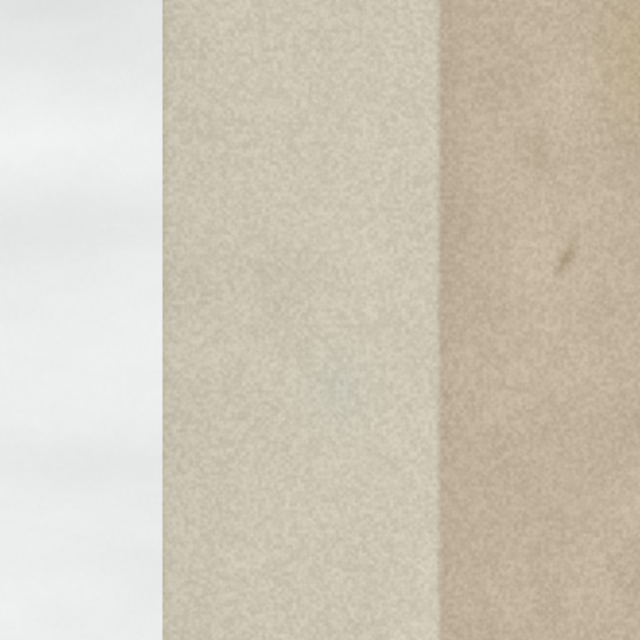
Write a three.js fragment shader that draws this texture.

```glsl
// Three upright bands: a cloudy white strip, a grainy beige panel and a darker
// tan panel past a soft fold. Value noise gives the grain and mottling;
// gaussian blobs place the broad shades and the small stains.

varying vec2 vUv;

const float WHITE_EDGE = 0.254;
const float FOLD = 0.686;
const float EDGE_SOFT = 0.0016;
const float FOLD_SOFT = 0.008;
const float GRAIN_SCALE = 165.0;
const float GRAIN_AMOUNT = 0.10;
const float MOTTLE_AMOUNT = 0.035;
const vec3 WHITE = vec3(0.922, 0.927, 0.927);
const vec3 BEIGE = vec3(0.800, 0.770, 0.703);
const vec3 TAN = vec3(0.752, 0.698, 0.616);
const vec3 STAIN = vec3(0.09, 0.10, 0.12);

float hash(vec2 p) {
  vec3 q = fract(vec3(p.xyx) * 0.1031);
  q += dot(q, q.yzx + 33.33);
  return fract((q.x + q.y) * q.z);
}

float noise(vec2 p) {
  vec2 i = floor(p);
  vec2 f = fract(p);
  f = f * f * (3.0 - 2.0 * f);
  return mix(mix(hash(i), hash(i + vec2(1.0, 0.0)), f.x),
             mix(hash(i + vec2(0.0, 1.0)), hash(i + 1.0), f.x), f.y);
}

// Layered noise centred on zero
float fbm(vec2 p) {
  float sum = 0.0;
  float weight = 0.5;
  for (int i = 0; i < 4; i++) {
    sum += weight * (noise(p) - 0.5);
    p = mat2(0.8, 0.6, -0.6, 0.8) * p * 2.0 + 17.3;
    weight *= 0.5;
  }
  return sum;
}

float blob(vec2 p, vec2 centre, vec2 radius) {
  vec2 d = (p - centre) / radius;
  return exp(-dot(d, d));
}

// Fine grain from two rotated noise layers
float grain(vec2 p) {
  vec2 q = mat2(0.8, 0.6, -0.6, 0.8) * p;
  return 0.6 * noise(p * GRAIN_SCALE) + 0.4 * noise(q * GRAIN_SCALE * 1.4 + 41.0) - 0.5;
}

vec3 whiteStrip(vec2 p) {
  float shade = 0.012 * fbm(p * vec2(12.0, 25.0)) + 0.05 * fbm(p * vec2(4.0, 9.0) + 5.0);
  shade -= 0.045 * blob(p, vec2(0.06, 1.0), vec2(0.20, 0.09));
  shade -= 0.030 * blob(p, vec2(0.05, 0.63), vec2(0.22, 0.08));
  shade -= 0.018 * blob(p, vec2(0.10, 0.27), vec2(0.20, 0.06));
  shade += 0.014 * blob(p, vec2(0.12, 0.78), vec2(0.20, 0.08));
  shade += 0.016 * blob(p, vec2(0.10, 0.42), vec2(0.20, 0.09));
  return WHITE + shade + 0.012 * grain(p);
}

vec3 beigePanel(vec2 p) {
  float across = (p.x - WHITE_EDGE) / (FOLD - WHITE_EDGE);
  vec3 color = BEIGE + mix(-0.012, 0.012, across);
  color -= vec3(0.05, 0.045, 0.06) * exp(-(p.x - WHITE_EDGE) / 0.006);
  color += vec3(-0.025, -0.002, 0.004) * blob(p, vec2(0.53, 0.39), vec2(0.05, 0.06));
  return color;
}

vec3 tanPanel(vec2 p) {
  vec3 color = TAN - vec3(0.030, 0.034, 0.038) * exp(-max(p.x - FOLD, 0.0) / 0.03);
  color += 0.018 * blob(p, vec2(0.83, 0.58), vec2(0.08, 0.20));
  color += 0.015 * blob(p, vec2(0.88, 0.85), vec2(0.06, 0.08));
  color -= vec3(0.02, 0.025, 0.055) * blob(p, vec2(0.99, 0.91), vec2(0.06, 0.12));

  // Stains: a slanted smudge and a fainter patch above it
  vec2 slanted = vec2(p.x - 0.45 * (p.y - 0.597), p.y);
  color -= STAIN * blob(slanted, vec2(0.885, 0.597), vec2(0.010, 0.030));
  color -= 0.4 * STAIN * blob(p, vec2(0.84, 0.76), vec2(0.022, 0.035));
  return color + MOTTLE_AMOUNT * fbm(p * 14.0 + 9.0);
}

void main() {
  vec2 p = vUv;

  float pastFold = smoothstep(-FOLD_SOFT, FOLD_SOFT, p.x - FOLD);
  vec3 color = mix(beigePanel(p), tanPanel(p), pastFold);
  color += MOTTLE_AMOUNT * fbm(p * 9.0) + GRAIN_AMOUNT * grain(p);

  float inPanel = smoothstep(-EDGE_SOFT, EDGE_SOFT, p.x - WHITE_EDGE);
  color = mix(whiteStrip(p), color, inPanel);
  gl_FragColor = vec4(clamp(color, 0.0, 1.0), 1.0);
}
```
